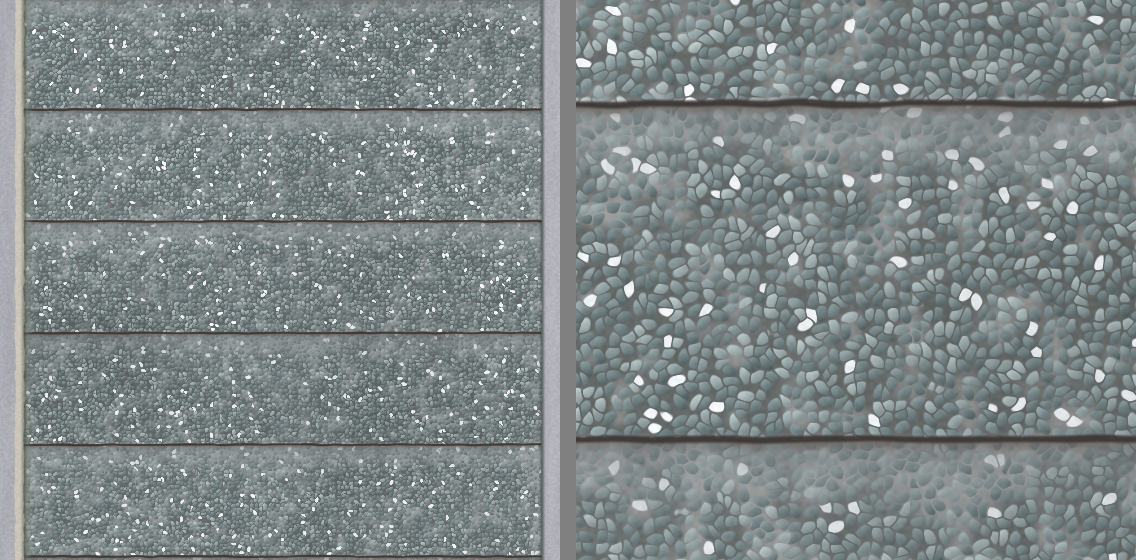
Left: the whole. Right: its middle third, enlarged.
Reproduce this texture procedurally as a three.js fragment shader.

```glsl
varying vec2 vUv;

const float BOARD_PITCH = 0.1995;
const float SEAM_BASE = 0.0065;
const float SEAM_HALF = 0.0019;
const float PANEL_LEFT = 0.043;
const float PANEL_RIGHT = 0.967;
const float STRIP_LEFT = 0.027;
const float POST_RIGHT = 0.975;
const float PEBBLES = 128.0;
const float FLAKE_SHARE = 0.05;
const float SOFT = 0.0013;

const vec3 STONE_DARK = vec3(0.37, 0.435, 0.445);
const vec3 STONE_LIGHT = vec3(0.67, 0.72, 0.725);
const vec3 FLAKE = vec3(0.91, 0.92, 0.93);
const vec3 MORTAR = vec3(0.60, 0.60, 0.595);
const vec3 CREVICE = vec3(0.37, 0.385, 0.38);
const vec3 DUST = vec3(0.555, 0.58, 0.59);
const vec3 SEAM = vec3(0.23, 0.21, 0.20);
const vec3 RUST = vec3(0.47, 0.43, 0.40);
const vec3 MOSS = vec3(0.44, 0.47, 0.40);
const vec3 POST = vec3(0.67, 0.675, 0.705);
const vec3 CREAM = vec3(0.80, 0.77, 0.73);

float hash(vec2 p) {
  vec3 q = fract(vec3(p.xyx) * 0.1031);
  q += dot(q, q.yzx + 33.33);
  return fract((q.x + q.y) * q.z);
}

vec2 hash2(vec2 p) {
  return vec2(hash(p + 17.3), hash(p + 71.9));
}

float noise(vec2 p) {
  vec2 i = floor(p);
  vec2 f = fract(p);
  f = f * f * (3.0 - 2.0 * f);
  return mix(mix(hash(i), hash(i + vec2(1.0, 0.0)), f.x),
             mix(hash(i + vec2(0.0, 1.0)), hash(i + vec2(1.0, 1.0)), f.x), f.y);
}

float fbm(vec2 p) {
  float sum = 0.0;
  float amp = 0.5;
  for (int i = 0; i < 4; i++) {
    sum += amp * noise(p);
    p = p * 2.03 + 9.7;
    amp *= 0.5;
  }
  return sum / 0.9375;
}

// Elongated, randomly turned stone chips set in mortar
vec3 pebbleDash(vec2 p, float dust) {
  vec2 cell = floor(p);
  vec2 nearestId = cell;
  vec2 nearestOffset = vec2(0.0);
  float first = 8.0;
  float second = 8.0;
  for (int j = -1; j <= 1; j++) {
    for (int i = -1; i <= 1; i++) {
      vec2 id = cell + vec2(float(i), float(j));
      vec2 offset = p - id - 0.1 - 0.8 * hash2(id);
      float angle = 6.2832 * hash(id + 5.1);
      vec2 axis = vec2(cos(angle), sin(angle));
      vec2 local = vec2(dot(offset, axis), dot(offset, vec2(-axis.y, axis.x)));
      float d = length(local * vec2(0.75, 1.25));
      if (d < first) {
        second = first;
        first = d;
        nearestId = id;
        nearestOffset = offset;
      } else {
        second = min(second, d);
      }
    }
  }
  float tone = hash(nearestId + 41.7);
  float chip = smoothstep(0.03, 0.2, second - first) * (1.0 - smoothstep(0.42, 0.62, first));
  float light = dot(nearestOffset, vec2(-0.10, 0.17));
  vec3 stone = mix(STONE_DARK, STONE_LIGHT, tone * tone * 0.75 + 0.12) + light;
  vec3 bed = mix(CREVICE, MORTAR, smoothstep(0.3, 0.75, noise(p * 0.45) * 0.65 + dust * 0.4));
  vec3 col = mix(mix(bed, stone, chip), DUST, dust * 0.55);
  float flake = step(1.0 - FLAKE_SHARE, hash(nearestId + 88.2));
  return mix(col, FLAKE, flake * chip * (1.0 - 0.45 * dust));
}

void main() {
  vec2 uv = vUv;
  float grain = noise(uv * 420.0) - 0.5;

  // Overlapping boards with slightly uneven lower edges
  float wobble = 0.0018 * (noise(vec2(uv.x * 45.0, floor(uv.y / BOARD_PITCH + 0.5))) - 0.5);
  float row = (uv.y + wobble - SEAM_BASE) / BOARD_PITCH;
  float board = floor(row);
  float above = fract(row) * BOARD_PITCH;
  float below = BOARD_PITCH - above;

  // Chip surface, dustier under each overlap and at the ends
  float patches = fbm(uv * vec2(9.0, 14.0) + board * 7.0);
  float edge = min(uv.x - PANEL_LEFT, PANEL_RIGHT - uv.x);
  float dust = 0.75 * smoothstep(0.06, 0.005, below) + 0.35 * smoothstep(0.035, 0.0, edge);
  dust = clamp(dust + 0.8 * (patches - 0.42), 0.0, 1.0);
  vec3 col = pebbleDash(uv * PEBBLES + board * vec2(37.0, 11.0), dust);
  col *= 0.95 + 0.14 * fbm(uv * 5.0 + 3.0) + 0.05 * (hash(vec2(board, 4.0)) - 0.5);
  col += 0.05 * grain;

  // Soft shade, rust and dark gap at every overlap
  float rust = smoothstep(0.009, 0.001, below) * (0.35 + 0.4 * noise(vec2(uv.x * 60.0, board)));
  col = mix(col, RUST, rust);
  col *= 1.0 - 0.10 * smoothstep(0.025, 0.0, below);
  col += 0.05 * smoothstep(0.005, 0.002, above);
  float gap = SEAM_HALF * (0.8 + 0.5 * noise(vec2(uv.x * 25.0, board + 8.0)));
  float seam = 1.0 - smoothstep(gap - SOFT, gap + SOFT, min(above, below));
  col = mix(col, SEAM, 0.92 * seam);

  // Mossy left end and shaded right end
  float moss = smoothstep(0.018, 0.0, uv.x - PANEL_LEFT) * (0.3 + 0.5 * fbm(uv * vec2(20.0, 12.0)));
  col = mix(col, MOSS, moss);
  col *= 1.0 - 0.22 * smoothstep(0.006, 0.0, edge);

  // Cream strip, right joint and plain side posts
  float stain = fbm(uv * vec2(70.0, 9.0));
  vec3 post = POST + 0.07 * grain + 0.06 * (stain - 0.5) + 0.02 * step(0.5, uv.x);
  vec3 strip = mix(CREAM, MOSS, smoothstep(0.035, PANEL_LEFT, uv.x) * (0.3 + 0.6 * stain)) + 0.06 * grain;
  vec3 joint = mix(vec3(0.36, 0.39, 0.38), post, smoothstep(PANEL_RIGHT, POST_RIGHT, uv.x));
  float ragged = 0.003 * (noise(vec2(3.0, uv.y * 70.0)) - 0.5);
  col = mix(strip, col, smoothstep(-SOFT, SOFT, uv.x - PANEL_LEFT + ragged));
  col = mix(post, col, smoothstep(-SOFT, SOFT, uv.x - STRIP_LEFT + ragged));
  col = mix(col, joint, smoothstep(-SOFT, SOFT, uv.x - PANEL_RIGHT + ragged));

  gl_FragColor = vec4(clamp(col, 0.0, 1.0), 1.0);
}
```
